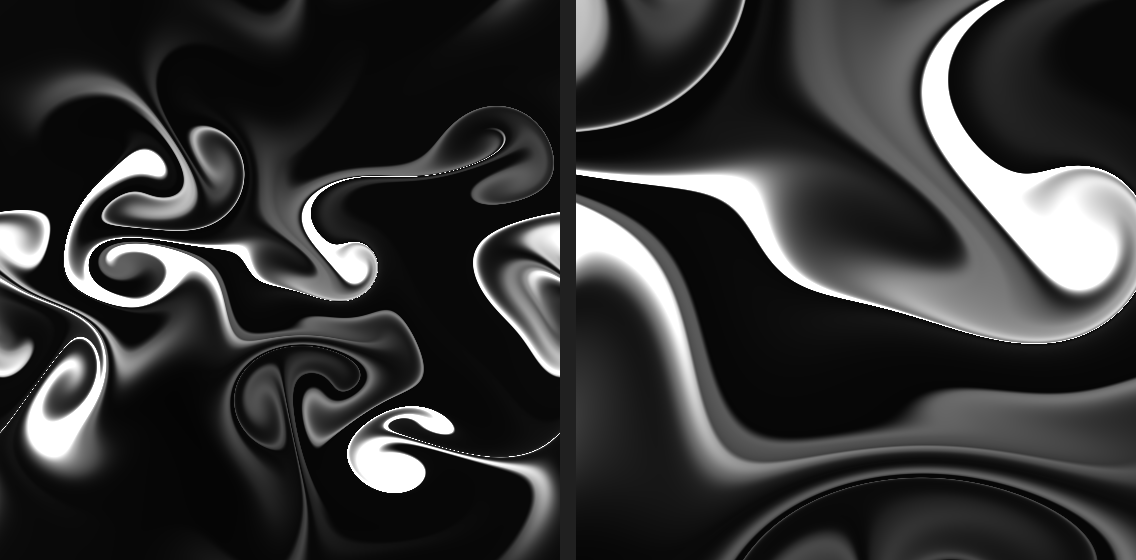
Left: the whole. Right: its middle third, enlarged.
Reproduce this background procedurally as a three.js fragment shader.

```glsl
// Pale smoke curling through black: puffs of dye are stirred by travelling vortex pairs.
// Each point is traced back in time through a divergence-free flow, then the dye
// is read at the place it came from. All distances, waves and noise wrap at the edges.

varying vec2 vUv;

const int JETS = 9;
const int STEPS = 16;
const float TAU = 6.2831853;
const float SEED = 5.0;
const vec2 LAYOUT_SHIFT = vec2(0.53, 0.06);
const vec2 LAYOUT_BAND = vec2(0.15, 0.68);  // lowest jet, height of the band
const vec2 JET_RADIUS = vec2(0.085, 0.12);  // smallest, largest
const vec2 JET_TRAVEL = vec2(0.17, 0.27);   // shortest, longest
const float JET_DRIVE = 2.6;                // core speed relative to travel speed
const float DRIFT = 0.05;                   // slow large-scale stirring
const float PUFF_SIZE = 0.87;               // relative to the jet radius
const float PUFF_STRETCH = 1.4;             // widening across the jet
const float EDGE_WIDTH = 0.014;
const float FAINTEST = 0.24;
const float BRIGHTNESS_RANGE = 2.8;         // exponent from faintest to brightest
const float HAZE = 0.03;

vec4 jetPath[JETS];   // start, travel
float jetRadius[JETS];

float hash(vec2 p) {
  vec3 q = fract(vec3(p.xyx) * 0.1031);
  q += dot(q, q.yzx + 33.33);
  return fract((q.x + q.y) * q.z);
}

// Value noise that repeats after one unit, with a whole number of cells
float wrapNoise(vec2 p, float cells) {
  vec2 cell = floor(p * cells);
  vec2 f = fract(p * cells);
  f = f * f * (3.0 - 2.0 * f);
  vec2 a = mod(cell, cells) + SEED;
  vec2 b = mod(cell + 1.0, cells) + SEED;
  return mix(mix(hash(a), hash(vec2(b.x, a.y)), f.x),
             mix(hash(vec2(a.x, b.y)), hash(b), f.x), f.y);
}

vec2 wrapOffset(vec2 d) {
  return fract(d + 0.5) - 0.5;
}

// Evenly spread jets with random heading, reach and size
void placeJets() {
  for (int i = 0; i < JETS; i++) {
    float k = float(i);
    vec2 middle = fract(k * vec2(0.7549, 0.5698) + LAYOUT_SHIFT);
    middle.y = LAYOUT_BAND.x + LAYOUT_BAND.y * middle.y;
    float angle = TAU * hash(vec2(k, SEED));
    float reach = mix(JET_TRAVEL.x, JET_TRAVEL.y, hash(vec2(k, SEED + 11.0)));
    vec2 travel = reach * vec2(cos(angle), sin(angle));
    jetPath[i] = vec4(middle - 0.6 * travel, travel);
    jetRadius[i] = mix(JET_RADIUS.x, JET_RADIUS.y, hash(vec2(k, SEED + 23.0)));
  }
}

// Sum of moving vortex pairs and two slow periodic shears
vec2 velocity(vec2 p, float time) {
  vec2 v = DRIFT * (sin(TAU * p.yx + vec2(0.6, 2.1))
                  + 0.5 * sin(3.0 * TAU * p.yx + vec2(4.0, 1.3)));
  for (int i = 0; i < JETS; i++) {
    vec2 travel = jetPath[i].zw;
    vec2 d = wrapOffset(p - jetPath[i].xy - travel * time);
    float r2 = jetRadius[i] * jetRadius[i];
    vec2 normal = vec2(-travel.y, travel.x);
    vec2 slope = normal - 2.0 * d * dot(d, normal) / r2;
    v += JET_DRIVE * exp(-dot(d, d) / r2) * vec2(slope.y, -slope.x);
  }
  return v;
}

vec2 traceBack(vec2 p) {
  float dt = 1.0 / float(STEPS);
  for (int i = 0; i < STEPS; i++) {
    float time = 1.0 - float(i) * dt;
    vec2 halfway = p - 0.5 * dt * velocity(p, time);
    p -= dt * velocity(halfway, time - 0.5 * dt);
  }
  return p;
}

// Flattened puffs, crisp in front and soft behind, over a thin haze
float dye(vec2 p) {
  float grain = 0.65 * wrapNoise(p, 9.0) + 0.35 * wrapNoise(p, 19.0);
  float density = HAZE * (0.4 + wrapNoise(p, 3.0));
  for (int i = 0; i < JETS; i++) {
    float k = float(i);
    vec2 ahead = normalize(jetPath[i].zw);
    vec2 side = vec2(-ahead.y, ahead.x);
    float radius = jetRadius[i];
    float lean = hash(vec2(k, SEED + 37.0)) - 0.5;
    vec2 d = wrapOffset(p - jetPath[i].xy - radius * (0.25 * ahead + lean * side));
    vec2 local = vec2(dot(d, ahead) * PUFF_STRETCH, dot(d, side) / PUFF_STRETCH);
    float size = PUFF_SIZE * radius;
    float rim = size * (0.25 + 0.5 * grain) - dot(d, ahead);
    float front = smoothstep(-EDGE_WIDTH, EDGE_WIDTH, rim);
    float rank = k / float(JETS - 1);
    float brightness = FAINTEST * exp(BRIGHTNESS_RANGE * rank * rank);
    density += brightness * front * exp(-dot(local, local) / (size * size))
             * mix(0.4, 1.6, grain);
  }
  return density;
}

void main() {
  placeJets();
  float light = clamp(dye(traceBack(vUv)), 0.0, 1.0);
  gl_FragColor = vec4(vec3(light), 1.0);
}
```
